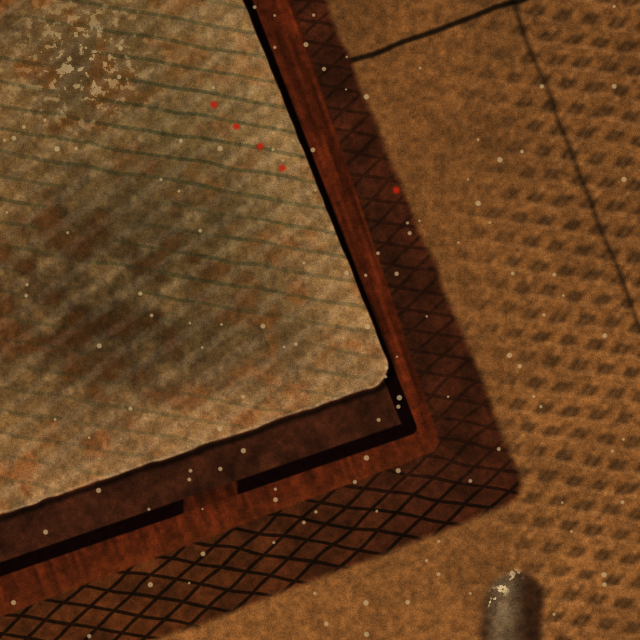
Give the GLSL for this texture, as a WebGL 1 fragment shader.

```glsl
precision highp float;
// Rusty tread-plate hatch with a raised rim and a cast shadow on a steel deck.
uniform vec2 u_resolution;

#define PLATE_COL vec3(0.43, 0.305, 0.165)
#define DECK_COL vec3(0.46, 0.285, 0.135)
#define RIM_COL vec3(0.31, 0.115, 0.045)
#define SHADOW_COL vec3(0.21, 0.09, 0.045)
#define SKIRT_COL vec3(0.22, 0.105, 0.055)
#define GAP_COL vec3(0.05, 0.015, 0.012)
#define CHIP_COL vec3(0.73, 0.62, 0.44)
#define PITCH 0.036
#define GRAIN 0.6

float hash(vec2 p) {
  vec3 h = fract(p.xyx * 0.1031);
  h += dot(h, h.yzx + 33.33);
  return fract((h.x + h.y) * h.z);
}

float noise(vec2 p) {
  vec2 i = floor(p), f = fract(p);
  f = f * f * (3.0 - 2.0 * f);
  return mix(mix(hash(i), hash(i + vec2(1, 0)), f.x),
             mix(hash(i + vec2(0, 1)), hash(i + 1.0), f.x), f.y);
}

float fbm(vec2 p) {
  float sum = 0.0, amp = 0.5;
  for (int i = 0; i < 5; i++) {
    sum += amp * noise(p);
    p = mat2(1.6, 1.2, -1.2, 1.6) * p + 7.3;
    amp *= 0.5;
  }
  return sum;
}

// Rounded corner of a right edge x = e.x + e.y*y and a lower edge y = e.z - e.w*x.
float corner(vec2 p, vec4 e, float r) {
  vec2 d = vec2(p.x - e.x - e.y * p.y, p.y - e.z + e.w * p.x);
  d = d / sqrt(1.0 + e.yw * e.yw) + r;
  return length(max(d, 0.0)) + min(max(d.x, d.y), 0.0) - r;
}

float inside(float d, float soft) { return 1.0 - smoothstep(-soft, soft, d); }

// Parallel soft lines of slope dy/dx.
float ridges(vec2 p, float slope, float pitch, float width) {
  float v = (p.y - slope * p.x) / sqrt(1.0 + slope * slope);
  return 1.0 - smoothstep(width * 0.3, width, abs(fract(v / pitch) - 0.5) * pitch);
}

float segment(vec2 p, vec2 a, vec2 b) {
  p -= a;
  b -= a;
  return length(p - b * clamp(dot(p, b) / dot(b, b), 0.0, 1.0));
}

// Round falloff about a centre.
float glow(vec2 p, vec2 c, float k) { return exp(-k * dot(p - c, p - c)); }

// Scattered chips, one candidate in each cell.
float flecks(vec2 g, float density) {
  vec2 id = floor(g);
  vec2 c = 0.3 + 0.4 * vec2(hash(id + 3.1), hash(id + 17.7));
  float r = 0.1 + 0.17 * hash(id + 41.0);
  return step(hash(id + 9.0), density) * inside(length(fract(g) - c) - r, 0.09);
}

void main() {
  vec2 p = gl_FragCoord.xy / u_resolution;
  p.y = 1.0 - p.y;  // y runs downward from here on
  vec2 w = p + 0.006 * (vec2(noise(p * 22.0), noise(p * 22.0 + 50.0)) - 0.5);
  float blotch = fbm(p * 9.0), rust = fbm(p * 26.0 + 12.0), fine = fbm(p * 110.0);

  float plate = corner(p + 0.003 * (noise(p * 55.0) - 0.5), vec4(0.38, 0.4, 0.805, 0.343), 0.035);
  float well = corner(p, vec4(0.3945, 0.385, 0.901, 0.345), 0.012);
  float rim = corner(p, vec4(0.456, 0.335, 0.964, 0.381), 0.02);
  float shade = corner(w, vec4(0.508, 0.41, 1.095, 0.385), 0.045);

  // Deck: tread, crack and seam
  float tread = max(ridges(w, 0.14, PITCH, 0.006), ridges(w, -1.25, PITCH, 0.006));
  float dents = ridges(w + 0.012, 0.14, PITCH, 0.014) * ridges(w, -1.25, PITCH, 0.015);
  float worn = smoothstep(0.62, 0.9, p.x + 0.15 * (blotch - 0.5));
  vec3 col = DECK_COL * (0.78 + 0.3 * blotch + 0.2 * p.y) * (1.0 - 0.38 * dents * worn);
  col += vec3(0.09, 0.07, 0.05) * tread * (0.25 + 0.75 * worn) * rust;
  vec2 bend = vec2(0.91, 0.285);
  float seam = min(segment(w, vec2(0.8, 0.0), bend), segment(w, bend, vec2(1.01, 0.53)));
  col *= 1.0 - 0.75 * inside(segment(w, vec2(0.53, 0.102), vec2(0.83, -0.006)) - 0.004, 0.003);
  col *= 1.0 - 0.5 * inside(seam - 0.003, 0.006);

  // Worn oval stud with flaked paint
  float stud = segment(w, vec2(0.803, 0.94), vec2(0.79, 1.1)) - 0.046;
  vec3 studCol = mix(vec3(0.13, 0.07, 0.04), vec3(0.38, 0.31, 0.22),
                     inside(abs(p.x - 0.787) - 0.022, 0.02) * (0.5 + rust));
  col = mix(col, studCol, 0.8 * inside(stud, 0.008));
  float flake = inside(segment(p, vec2(0.765, 0.94), vec2(0.805, 0.9)) - 0.009, 0.007);
  col = mix(col, CHIP_COL, flake * smoothstep(0.5, 0.62, fine));

  // Cast shadow with a dark diamond mesh
  float mesh = max(ridges(w, 0.17, 0.032, 0.004), ridges(w, -0.95, 0.032, 0.004));
  float lowLeft = smoothstep(0.6, 0.95, p.y) * (1.0 - smoothstep(0.25, 0.75, p.x));
  vec3 dark = mix(SHADOW_COL, vec3(0.33, 0.16, 0.06), 0.7 * lowLeft) * (0.55 + 0.9 * rust);
  dark *= 1.0 - mesh * (0.35 + 0.4 * smoothstep(0.7, 0.8, p.y));
  col = mix(col, dark, 0.93 * inside(shade, 0.007));

  // Rim, streaked along its upright side
  float low = smoothstep(0.66, 0.75, p.y + 0.36 * (p.x - 0.65));
  float streak = noise(vec2((p.x - 0.36 * p.y) * 150.0, p.y * 12.0));
  vec3 rimCol = mix(RIM_COL * (0.65 + 0.6 * streak), vec3(0.37, 0.155, 0.06), low);
  rimCol *= 0.78 + 0.45 * rust;
  col = mix(col, rimCol, inside(rim, 0.0025));

  // Dark slot broken by a rusty tab, then the hatch skirt
  float tab = inside(abs(p.x - 0.329) - 0.042, 0.003) * step(0.6, p.y);
  col = mix(col, mix(GAP_COL, rimCol * 0.8, tab), inside(well, 0.002));
  col = mix(col, SKIRT_COL * (0.5 + rust), inside(well + 0.021, 0.002));
  col *= 1.0 - 0.65 * inside(abs(plate - 0.006) - 0.004, 0.005);

  // Hatch plate: rust, grime, green grooves and a pale lip
  float green = glow(p, vec2(0.36, 0.2), 9.0);
  vec3 top = PLATE_COL * (0.68 + 0.6 * blotch);
  top = mix(top, vec3(0.47, 0.25, 0.095), 0.65 * smoothstep(0.48, 0.68, rust));
  top = mix(top, vec3(0.34, 0.3, 0.17), 0.4 * green);
  top *= 1.0 - 0.45 * glow(p, vec2(0.17, 0.47), 25.0) * smoothstep(0.25, 0.65, rust);
  top += 0.047 * ridges(w, -0.72, PITCH, 0.011);
  float groove = ridges(w, 0.17, PITCH, 0.0045) * smoothstep(0.25, 0.6, blotch);
  top = mix(top, vec3(0.17, 0.19, 0.1), groove * (0.25 + 0.3 * green));
  top += vec3(0.12, 0.085, 0.06) * smoothstep(-0.18, 0.0, plate);
  float lip = inside(abs(plate + 0.003) - 0.0012, 0.0025) * smoothstep(0.48, 0.58, p.y);
  top = mix(top, vec3(0.62, 0.5, 0.37), lip * (0.35 + 0.65 * rust));
  col = mix(col, top, inside(plate, 0.002));

  // Grain, pale chips and red paint spots
  col *= 1.0 + GRAIN * (fine - 0.5) + 0.16 * (hash(floor(p * 512.0)) - 0.5);
  float cluster = glow(p, vec2(0.13, 0.1), 120.0) * smoothstep(0.55, 0.66, fine);
  col = mix(col, CHIP_COL, 0.75 * max(flecks(p * 62.0, 0.03), cluster));
  for (int i = 0; i < 5; i++) {
    float k = float(i);
    vec2 spot = vec2(0.335 + 0.036 * k + 0.14 * step(3.5, k), 0.165 + 0.033 * k);
    col = mix(col, vec3(0.72, 0.13, 0.06), 0.9 * inside(length(w - spot) - 0.005, 0.003));
  }
  gl_FragColor = vec4(col, 1.0);
}
```
